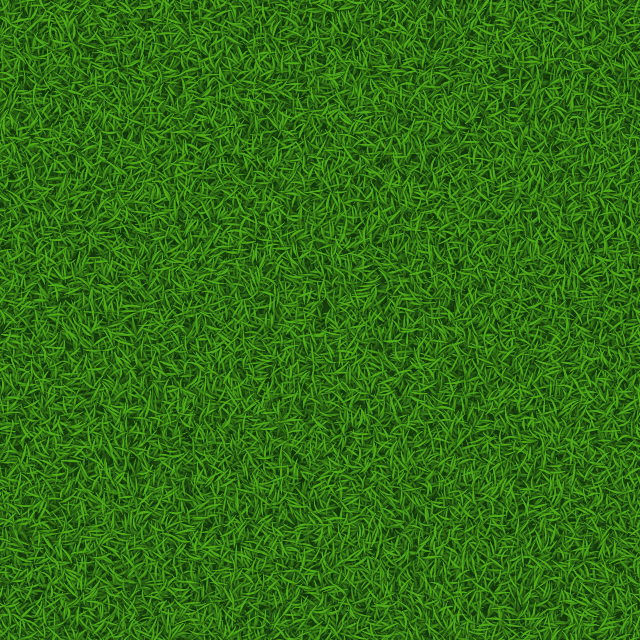
Reproduce this texture procedurally as a Shadertoy shader.

```glsl
vec4 hash4(vec2 p) {
    vec4 q = fract(p.xyxy * vec4(0.1031, 0.1030, 0.0973, 0.1099));
    q += dot(q, q.wzxy + 33.33);
    return fract((q.xxyz + q.yzzw) * q.zywx);
}

float gradientNoise(vec2 p) {
    vec2 cell = floor(p), f = fract(p);
    vec2 u = f * f * f * (f * (f * 6.0 - 15.0) + 10.0);
    vec4 corner;
    for (int k = 0; k < 4; k++) {
        vec2 o = vec2(k & 1, k >> 1);
        corner[k] = dot(hash4(cell + o + 71.0).xy * 2.0 - 1.0, f - o);
    }
    return mix(mix(corner.x, corner.y, u.x), mix(corner.z, corner.w, u.x), u.y);
}

// Curved tapering blade: x = signed distance, y = position from root to tip, z = side
vec3 grassBlade(vec2 p, float angle, float len, float halfWidth, float bend) {
    float c = cos(angle), s = sin(angle);
    p = vec2(c * p.x + s * p.y, c * p.y - s * p.x);
    float along = clamp(p.y / len + 0.5, 0.0, 1.0);
    float across = p.x - bend * (4.0 * along * (1.0 - along) - 0.5);
    float width = halfWidth * sqrt(1.0 - along) * (0.35 + 0.65 * smoothstep(0.0, 0.35, along));
    float beyond = p.y - (along - 0.5) * len;
    return vec3(length(vec2(across, beyond)) - width, along, clamp(across / halfWidth, -1.0, 1.0));
}

void mainImage(out vec4 fragColor, in vec2 fragCoord) {
    vec2 uv = fragCoord / iResolution.y;
    float pixel = 48.0 / iResolution.y;
    float clumps = gradientNoise(uv * 18.0) + 0.6 * gradientNoise(uv * 37.0 + 5.0);

    // Soil and deep undergrowth
    float shade = 0.12 + 0.15 * gradientNoise(uv * 60.0);

    // Layers of blades, from the dark bottom to the bright top
    for (int layer = 0; layer < 12; layer++) {
        float height = float(layer) / 11.0;
        vec2 p = uv * 48.0 + float(layer) * vec2(0.37, 0.61);
        vec2 base = floor(p);
        for (int k = 0; k < 9; k++) {
            vec2 cell = base + vec2(k % 3, k / 3) - 1.0;
            vec4 place = hash4(cell + float(layer) * 61.7 + 9.0);
            vec4 look = hash4(cell + float(layer) * 37.3 + 213.0);

            float angle = (place.z + place.w - 1.0) * 2.5;
            float halfWidth = mix(0.15, 0.096, height) * mix(0.75, 1.2, look.y);
            vec3 blade = grassBlade(p - cell - place.xy, angle, mix(0.95, 1.6, look.x),
                                    halfWidth, (look.z - 0.5) * 0.34);

            // Soft shadow on everything below, then the blade itself
            shade *= 1.0 - 0.29 * (1.0 - smoothstep(-0.04, 0.2, blade.x));
            float tone = mix(0.24, 1.06, height) + 0.28 * (look.w - 0.5)
                       + 0.36 * (blade.y - 0.38) - 0.1 * blade.z + 0.07 * clumps;
            shade = mix(shade, tone, clamp(0.5 - blade.x / pixel, 0.0, 1.0));
        }
    }

    vec3 deepGreen = vec3(0.055, 0.18, 0.035);
    vec3 leafGreen = vec3(0.175, 0.40, 0.078);
    vec3 tipGreen = vec3(0.31, 0.66, 0.09);
    shade = clamp(shade, 0.0, 1.03);
    vec3 color = mix(deepGreen, leafGreen, min(shade * 2.0, 1.0));
    color = mix(color, tipGreen, max(shade * 2.0 - 1.0, 0.0));
    fragColor = vec4(color, 1.0);
}
```
